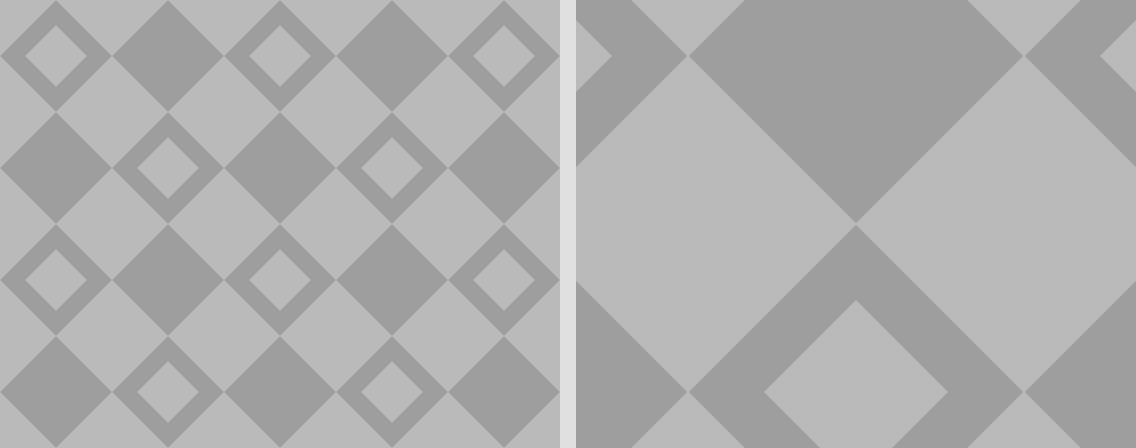
Left: the whole. Right: its middle third, enlarged.
A WebGL 2 fragment shader for this pattern:

```glsl
#version 300 es
precision highp float;
// Grey diamonds in a 5 by 4 grid, solid and hollow ones alternating like a checkerboard.

uniform vec2 u_resolution;
out vec4 fragColor;

// Signed distance to a diamond with the given half diagonal.
float diamond(vec2 p, float halfDiagonal) {
    return (abs(p.x) + abs(p.y) - halfDiagonal) * 0.70711;
}

// Coverage of a shape, softened over one pixel.
float fill(float dist, float pixel) {
    return clamp(0.5 - dist / pixel, 0.0, 1.0);
}

void main() {
    // Grid cells, counted from the lower left
    vec2 grid = gl_FragCoord.xy / u_resolution * vec2(5.0, 4.0);
    vec2 cell = floor(grid);
    vec2 p = fract(grid) - 0.5;
    float pixel = 5.0 / u_resolution.x;

    // Every second diamond has a hole
    float hollow = mod(cell.x + cell.y, 2.0);
    float hole = hollow * fill(diamond(p, 0.274), pixel);
    float ink = fill(diamond(p, 0.498), pixel) * (1.0 - hole);

    vec3 lightGrey = vec3(0.73);
    vec3 darkGrey = vec3(0.62);
    fragColor = vec4(mix(lightGrey, darkGrey, ink), 1.0);
}
```
